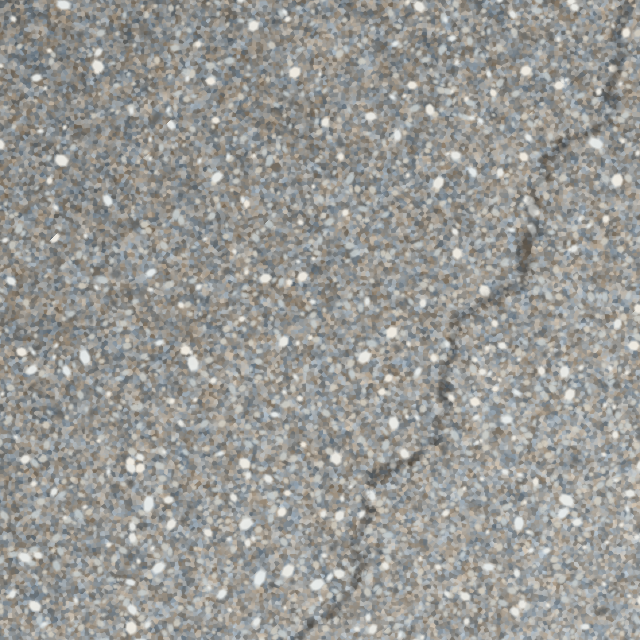
Write a three.js fragment shader that draws this texture.

```glsl
varying vec2 vUv;

const vec3 STONE_GREY = vec3(0.583, 0.583, 0.571);
const vec3 CHIP_WHITE = vec3(0.93, 0.93, 0.91);
const vec3 CHIP_PALE = vec3(0.80, 0.81, 0.79);
const vec3 PIT_DARK = vec3(0.34, 0.35, 0.35);
const vec3 WARM_SHIFT = vec3(1.0, 0.05, -0.95);
const float TAU = 6.2831853;

vec3 hash3(vec2 p) {
  vec3 q = fract(p.xyx * vec3(0.1031, 0.1030, 0.0973));
  q += dot(q, q.yxz + 33.33);
  return fract((q.xxy + q.yzz) * q.zyx);
}

// Soft-edged cellular grains: x is tone, y is warmth, both about -0.5 to 0.5
vec2 grains(vec2 p, float seed, float hardness) {
  vec2 cell = floor(p);
  vec2 sum = vec2(0.0);
  float total = 0.0;
  for (int j = -1; j <= 1; j++) {
    for (int i = -1; i <= 1; i++) {
      vec2 id = cell + vec2(float(i), float(j));
      vec3 place = hash3(id + seed);
      vec3 trait = hash3(id + seed + 217.0);
      vec2 d = p - id - 0.1 - 0.8 * place.xy;
      float weight = exp(-hardness * dot(d, d));
      sum += weight * (trait.xy - 0.5);
      total += weight;
    }
  }
  return sum / total;
}

// Scattered angular chips: x is coverage, y is a random trait of the chip
vec2 chips(vec2 p, float seed, float share, vec2 sizes, float blur) {
  vec2 cell = floor(p);
  vec2 found = vec2(0.0);
  for (int j = -1; j <= 1; j++) {
    for (int i = -1; i <= 1; i++) {
      vec2 id = cell + vec2(float(i), float(j));
      vec3 place = hash3(id + seed);
      vec3 trait = hash3(id + seed + 91.0);
      vec2 d = p - id - place.xy;
      float c = cos(TAU * trait.x);
      float s = sin(TAU * trait.x);
      d = mat2(c, s, -s, c) * d;
      d.x *= mix(0.6, 1.0, trait.y);
      float corner = max(max(abs(d.x), abs(d.y)), abs(d.x + d.y) * 0.8);
      float reach = mix(length(d), corner, 0.6);
      float radius = mix(sizes.x, sizes.y, trait.z * trait.z);
      float cover = 1.0 - smoothstep(radius - blur, radius + blur, reach);
      cover *= step(place.z, share);
      if (cover > found.x) found = vec2(cover, trait.y);
    }
  }
  return found;
}

// Broad uneven shading
float mottle(vec2 p) {
  return sin(p.x * 13.0 + 2.0 * sin(p.y * 9.0))
       * sin(p.y * 15.0 + 1.7 * sin(p.x * 11.0 + 1.0));
}

// Horizontal place of the crack at height y: a leaning stepped line
float crackPath(float y) {
  float phase = TAU * (y - 0.53) / 0.25;
  float steps = 0.03 * sin(phase + 0.6 * sin(phase));
  float jitter = 0.005 * sin(y * 71.0) + 0.003 * sin(y * 157.0 + 1.0);
  return 0.48 + 0.535 * y + steps + jitter;
}

float crackDistance(vec2 p) {
  float x = crackPath(p.y);
  float slope = (crackPath(p.y + 0.004) - x) / 0.004;
  return abs(p.x - x) / sqrt(1.0 + slope * slope);
}

void main() {
  vec2 uv = vUv;
  float lowerRight = clamp(0.5 + 0.5 * (uv.x - uv.y), 0.0, 1.0);

  // Ground of fine and coarse grains
  vec2 fine = grains(uv * 165.0, 11.0, 11.0);
  vec2 coarse = grains(uv * 82.0, 53.0, 9.0);
  float light = 0.11 * (lowerRight - 0.5) + 0.012 * mottle(uv);
  float tone = light + 0.25 * fine.x + 0.12 * coarse.x;
  float warmth = 0.075 * fine.y + 0.06 * coarse.y;
  vec3 color = STONE_GREY + tone + warmth * WARM_SHIFT;

  // Dark pits, small pale chips and larger white chips
  vec2 pit = chips(uv * 45.0, 301.0, 0.06, vec2(0.14, 0.30), 0.14);
  color = mix(color, PIT_DARK, 0.55 * pit.x);
  vec2 pale = chips(uv * 88.0, 401.0, mix(0.08, 0.25, lowerRight), vec2(0.22, 0.48), 0.20);
  vec3 paleColor = CHIP_PALE + 0.07 * (pale.y - 0.4) * WARM_SHIFT;
  color = mix(color, paleColor, 0.85 * pale.x);
  vec2 white = chips(uv * 48.0, 509.0, mix(0.06, 0.20, lowerRight), vec2(0.13, 0.42), 0.13);
  vec3 whiteColor = CHIP_WHITE + 0.05 * (white.y - 0.5) * WARM_SHIFT;
  color = mix(color, whiteColor, 0.95 * white.x);

  // Crack, frayed by the grains and widest above the middle
  float width = 0.008 + 0.008 * exp(-pow((uv.y - 0.60) / 0.06, 2.0));
  float fray = crackDistance(uv) + 0.008 * coarse.x + 0.004 * fine.x;
  float crack = 1.0 - smoothstep(0.15 * width, 1.5 * width, fray);
  color *= 1.0 - crack * (0.25 + 0.12 * coarse.y);

  gl_FragColor = vec4(clamp(color, 0.0, 1.0), 1.0);
}
```
